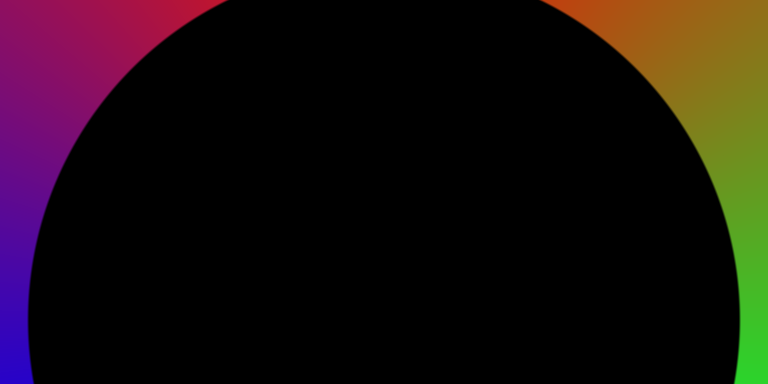
Reproduce this background procedurally as a WebGL 1 fragment shader.

```glsl
precision highp float;
// A large black disc in front of a three-colour conic gradient.

uniform vec2 u_resolution;

// Lengths are in canvas heights, measured from the canvas centre.
const vec2 DISC_CENTER = vec2(0.0, -0.333);
const float DISC_RADIUS = 0.927;
const float EDGE_SOFTNESS = 0.004;

const vec3 TOP_RED = vec3(0.90, 0.10, 0.03);
const vec3 RIGHT_GREEN = vec3(0.07, 0.93, 0.19);
const vec3 LEFT_BLUE = vec3(0.05, 0.00, 0.89);
const vec3 DISC_COLOR = vec3(0.0);

// Share of eased blending between neighbouring hues.
const float EASING = 0.5;

// Weight of a hue placed at "turn", fading out a third of a turn away.
float hueWeight(float angle, float turn) {
  float offset = abs(fract(angle - turn + 0.5) - 0.5);
  float weight = clamp(1.0 - 3.0 * offset, 0.0, 1.0);
  return mix(weight, smoothstep(0.0, 1.0, weight), EASING);
}

// Conic gradient, with angles in turns clockwise from the top.
vec3 conicGradient(vec2 p) {
  float angle = atan(p.x, p.y) / 6.28319;
  return TOP_RED * hueWeight(angle, 0.0)
       + RIGHT_GREEN * hueWeight(angle, 1.0 / 3.0)
       + LEFT_BLUE * hueWeight(angle, 2.0 / 3.0);
}

void main() {
  vec2 p = (gl_FragCoord.xy - 0.5 * u_resolution) / u_resolution.y - DISC_CENTER;
  float radius = length(p);

  // Keep the angle defined at the disc centre.
  vec3 backdrop = conicGradient(radius > 0.001 ? p : vec2(0.0, 1.0));

  float softness = max(EDGE_SOFTNESS, 1.0 / u_resolution.y);
  float outside = smoothstep(-softness, softness, radius - DISC_RADIUS);
  gl_FragColor = vec4(mix(DISC_COLOR, backdrop, outside), 1.0);
}
```
